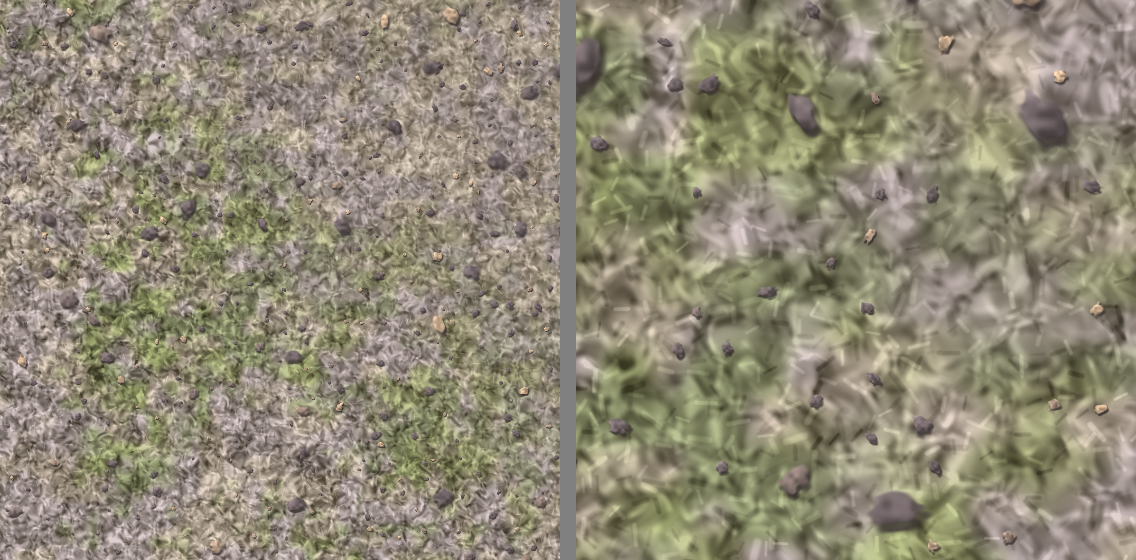
Left: the whole. Right: its middle third, enlarged.
Give the GLSL for this texture, as a three.js fragment shader.

```glsl
#define DARK_SOIL vec3(0.355, 0.325, 0.275)
#define PALE_STRAW vec3(0.845, 0.80, 0.755)
#define GRASS_TINT vec3(0.83, 0.94, 0.70)
#define MAUVE_TINT vec3(0.98, 0.96, 1.02)
#define DARK_ROCK vec3(0.45, 0.40, 0.41)
#define TAN_ROCK vec3(0.80, 0.68, 0.56)
#define SHADOW vec3(0.21, 0.18, 0.18)
#define LIGHT_DIR vec2(-0.5, 0.86)
#define GRAIN_CONTRAST 1.1
#define FLECK_CONTRAST 0.5

varying vec2 vUv;

float hash(vec2 p) {
  return fract(sin(dot(p, vec2(127.1, 311.7))) * 43758.5453);
}

vec2 hash2(vec2 p) {
  return vec2(hash(p), hash(p + 41.3));
}

mat2 rotation(float angle) {
  float c = cos(angle), s = sin(angle);
  return mat2(c, -s, s, c);
}

float noise(vec2 p) {
  vec2 cell = floor(p), f = fract(p);
  f = f * f * (3.0 - 2.0 * f);
  float low = mix(hash(cell), hash(cell + vec2(1.0, 0.0)), f.x);
  float high = mix(hash(cell + vec2(0.0, 1.0)), hash(cell + vec2(1.0)), f.x);
  return mix(low, high, f.y);
}

float fbm(vec2 p) {
  float sum = 0.0, weight = 0.5;
  for (int i = 0; i < 4; i++) {
    sum += weight * noise(p);
    p = rotation(0.6) * p * 2.03 + 17.0;
    weight *= 0.5;
  }
  return sum / 0.9375;
}

// Fine crumbs, warped so that they do not line up with the axes
float grain(vec2 uv) {
  vec2 warp = vec2(noise(uv * 60.0), noise(uv * 60.0 + 31.0)) * 0.012;
  vec2 p = rotation(0.7) * (uv + warp);
  return 0.28 * (noise(p * 38.0) - 0.5)
       + 0.55 * (noise(p * vec2(80.0, 112.0) + 9.0) - 0.5)
       + 0.65 * (noise(p * vec2(200.0, 165.0) + 23.0) - 0.5);
}

// Short dry blades, light or dark, at random angles
float flecks(vec2 uv, float grid) {
  vec2 p = uv * grid;
  float sum = 0.0;
  for (int y = -1; y <= 1; y++) {
    for (int x = -1; x <= 1; x++) {
      vec2 id = floor(p) + vec2(float(x), float(y));
      vec2 q = rotation(hash(id + 5.7) * 3.14) * (p - id - hash2(id + grid));
      q.x -= clamp(q.x, -0.34, 0.34);
      float width = mix(0.07, 0.15, hash(id + 8.1));
      sum += (1.0 - smoothstep(width * 0.4, width * 1.5, length(q))) * (hash(id + 3.3) - 0.45);
    }
  }
  return sum;
}

// Signed outline of a lumpy pebble, in units of its radius
float pebble(vec2 d, vec2 id) {
  vec2 q = rotation(hash(id + 2.2) * 3.14) * d;
  q.y *= 1.0 + 0.9 * hash(id + 6.4);
  return length(q) - 1.0 + 0.7 * (noise(q * 1.7 + id * 7.3) - 0.5);
}

// Scattered stones with a lit top and a shadow at the lower right
vec3 addStones(vec3 color, vec2 uv, float grid, float density) {
  vec2 p = uv * grid;
  for (int y = -1; y <= 1; y++) {
    for (int x = -1; x <= 1; x++) {
      vec2 id = floor(p) + vec2(float(x), float(y));
      float side = (id.x + 0.4 * id.y) / grid;
      if (hash(id + grid) > density * (0.5 + 0.65 * side)) continue;
      float size = hash(id + 4.9);
      float radius = mix(0.09, 0.21, size * size);
      vec2 d = (p - id - 0.15 - 0.7 * hash2(id + 1.7)) / radius;
      float shade = 1.0 - smoothstep(-0.25, 0.35, pebble(d + LIGHT_DIR * 0.4, id));
      float body = 1.0 - smoothstep(-0.15, 0.18, pebble(d, id));
      vec3 rock = mix(DARK_ROCK, TAN_ROCK, smoothstep(0.6, 0.95, hash(id + 9.6)));
      rock *= 0.98 + 0.28 * dot(d, LIGHT_DIR) + 0.5 * (noise(d * 2.5 + id * 3.1) - 0.5);
      color = mix(color, SHADOW, shade * 0.8);
      color = mix(color, rock, body * 0.95);
    }
  }
  return color;
}

void main() {
  vec2 uv = vUv;

  // Bare ground at the upper right, grass patches elsewhere
  float bare = smoothstep(0.5, 1.25, uv.x * 0.8 + uv.y * 0.6 + 0.4 * (fbm(uv * 4.0) - 0.5));
  float patches = fbm(uv * 6.0 + 3.7) + 0.5 * (noise(uv * 36.0) - 0.5);
  float grass = smoothstep(0.42, 0.8, patches) * (1.0 - 0.8 * bare);

  // Soil and straw
  float tone = GRAIN_CONTRAST * grain(uv) + FLECK_CONTRAST * (flecks(uv, 58.0) + flecks(uv + 0.37, 88.0));
  tone = 0.5 + tone * mix(1.1, 0.8, bare) + 0.2 * (fbm(uv * 9.0 + 11.0) - 0.5);
  vec3 color = mix(DARK_SOIL, PALE_STRAW, clamp(tone, -0.2, 1.1));
  color *= mix(vec3(1.02, 1.0, 0.97), MAUVE_TINT, smoothstep(0.3, 0.7, noise(uv * 24.0 + 5.0)));
  color *= mix(vec3(1.0), GRASS_TINT, grass);

  color = addStones(color, uv, 30.0, 0.36);
  color = addStones(color, uv + 0.013, 12.0, 0.5);
  gl_FragColor = vec4(clamp(color, 0.0, 1.0), 1.0);
}
```
